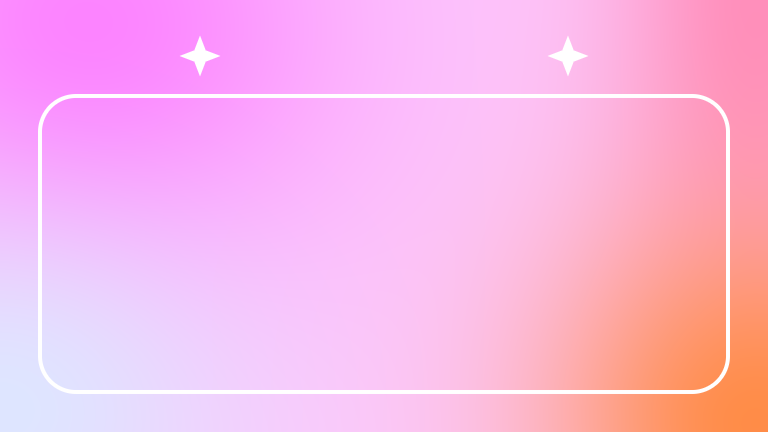
Reproduce this background procedurally as a Shadertoy shader.

```glsl
// Soft pastel gradient with a rounded white frame and two four-pointed stars.

// Lengths are fractions of the canvas height
#define FRAME_CENTER_Y 0.4352
#define FRAME_HALF vec2(0.7963, 0.3426)
#define FRAME_RADIUS 0.0833
#define LINE_HALF 0.0046
#define STAR_OFFSET vec2(0.4259, 0.8704)
#define STAR_RADIUS 0.0475
#define STAR_WAIST 0.0132

const vec3 BLUSH    = vec3(0.99, 0.785, 0.99);
const vec3 MAGENTA  = vec3(0.99, 0.51, 1.00);
const vec3 LAVENDER = vec3(0.87, 0.90, 1.00);
const vec3 ROSE     = vec3(1.00, 0.56, 0.74);
const vec3 ORANGE   = vec3(1.00, 0.55, 0.28);
const vec3 WHITE    = vec3(1.0);

// Elliptical Gaussian falloff, 1 at its center
float glow(vec2 p, vec2 center, vec2 spread) {
    vec2 d = (p - center) / spread;
    return exp(-dot(d, d));
}

float roundedBox(vec2 p, vec2 halfSize, float radius) {
    vec2 q = abs(p) - halfSize + radius;
    return length(max(q, 0.0)) + min(max(q.x, q.y), 0.0) - radius;
}

// Folds the star into one octant, where its outline is a single line
float fourPointStar(vec2 p, float radius, float waist) {
    vec2 q = abs(p);
    q = vec2(max(q.x, q.y), min(q.x, q.y));
    return dot(q - vec2(radius, 0.0), normalize(vec2(waist, radius - waist)));
}

// Coverage of a shape with a one-pixel soft edge
float coverage(float dist) {
    return clamp(0.5 - dist * iResolution.y, 0.0, 1.0);
}

vec3 background(vec2 p) {
    vec3 color = BLUSH;
    color = mix(color, MAGENTA,  glow(p, vec2(0.20, 0.92), vec2(0.58, 0.53)));
    color = mix(color, LAVENDER, glow(p, vec2(0.00, 0.05), vec2(0.55, 0.45)));
    color = mix(color, ROSE,     glow(p, vec2(1.75, 1.00), vec2(0.33, 0.75)));
    color = mix(color, ORANGE,   glow(p, vec2(1.75, 0.02), vec2(0.48, 0.48)));
    return color;
}

void mainImage(out vec4 fragColor, in vec2 fragCoord) {
    vec2 p = fragCoord / iResolution.y;
    vec2 centered = vec2(p.x - 0.5 * iResolution.x / iResolution.y, p.y);

    // Frame outline
    vec2 framePos = centered - vec2(0.0, FRAME_CENTER_Y);
    float frame = abs(roundedBox(framePos, FRAME_HALF, FRAME_RADIUS)) - LINE_HALF;

    // Mirrored pair of stars
    vec2 starPos = vec2(abs(centered.x), centered.y) - STAR_OFFSET;
    float star = fourPointStar(starPos, STAR_RADIUS, STAR_WAIST);

    vec3 color = mix(background(p), WHITE, coverage(min(frame, star)));
    fragColor = vec4(color, 1.0);
}
```
